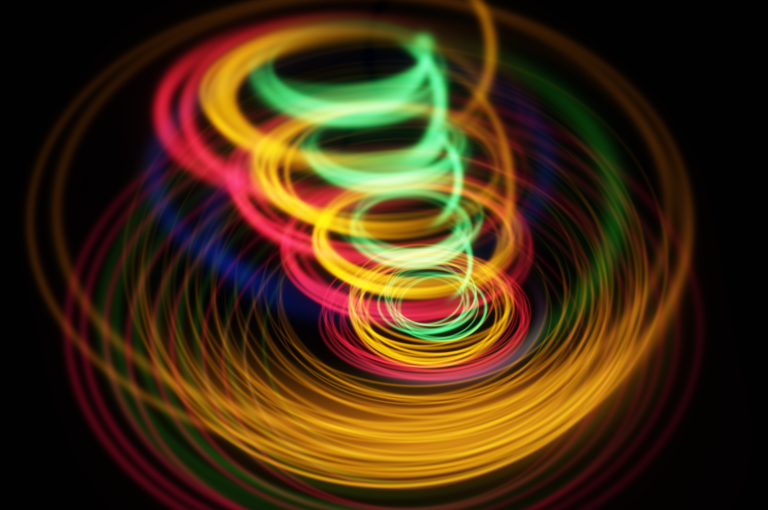
A WebGL 1 fragment shader for this background:

```glsl
precision highp float;
uniform vec2 u_resolution;

const vec3 AMBER = vec3(1.30, 0.64, 0.012);
const vec3 ORANGE = vec3(0.95, 0.42, 0.04);
const vec3 CRIMSON = vec3(1.20, 0.08, 0.16);
const vec3 MAGENTA = vec3(0.46, 0.02, 0.10);
const vec3 MINT = vec3(0.22, 1.35, 0.45);
const vec3 LEAF = vec3(0.02, 0.20, 0.02);
const vec3 BLUE = vec3(0.005, 0.035, 0.22);
const vec3 VIOLET = vec3(0.30, 0.15, 0.30);
const vec3 BLACK = vec3(0.004, 0.002, 0.002);
const float RIGHT = 0.0;
const float LEFT = 3.14159;
const float DOWN = 4.71239;
const float EXPOSURE = 1.25;

float hash(float n) {
  return fract(sin(n * 12.9898 + 4.137) * 43758.55);
}

vec2 jitter(float n) {
  return vec2(hash(n), hash(n + 37.3)) - 0.5;
}

// Soft ellipse, brightest toward the angle "face", never below "dim"
float ring(vec2 p, vec2 center, vec2 radii, float width, float face, float dim) {
  vec2 q = (p - center) / radii;
  float k = max(length(q), 0.001);
  float d = abs(k - 1.0) * k / max(length(q / radii), 0.001);
  float w = max(width, 0.8 / u_resolution.y);
  float side = 0.5 + 0.5 * dot(q / k, vec2(cos(face), sin(face)));
  float line = exp(-d * d / (w * w)) + 0.04 * exp(-d / (3.0 * w));
  return line * mix(dim, 1.0, side * side * side);
}

// Four stacked turns of a coil, blurred at the top, sharp and dense at the bottom
float coil(vec2 p, vec2 topC, vec2 lowC, vec2 topR, vec2 lowR, float topFace, float lowFace, float seed) {
  float sum = 0.0;
  for (int turn = 0; turn < 4; turn++) {
    float t = float(turn) / 3.0;
    vec2 center = mix(topC, lowC, vec2(t * (1.35 - 0.35 * t), t));
    vec2 radii = mix(topR, lowR, t);
    for (int strand = 0; strand < 12; strand++) {
      if (strand >= 6 + turn * 2) break;
      float id = seed + float(turn) * 13.0 + float(strand) * 1.7;
      vec2 c = center + jitter(id) * mix(0.030, 0.042, t);
      vec2 r = radii * (1.0 + 0.18 * jitter(id + 9.1));
      float width = mix(0.011, 0.0026, t) * (0.6 + 0.8 * hash(id + 3.0));
      sum += ring(p, c, r, width, mix(topFace, lowFace, t), mix(0.05, 0.38, t * t)) * mix(0.62, 0.8, t);
    }
  }
  return sum;
}

// Faint wide loops at the rim
vec3 outerLoops(vec2 p) {
  vec3 light = ORANGE * 0.42 * ring(p, vec2(-0.047, 0.066), vec2(0.647, 0.452), 0.010, DOWN, 0.28);
  light += ORANGE * 0.46 * ring(p, vec2(-0.042, 0.085), vec2(0.600, 0.425), 0.012, DOWN, 0.28);
  light += ORANGE * 0.42 * ring(p, vec2(0.045, 0.035), vec2(0.545, 0.420), 0.016, DOWN + 0.5, 0.06);
  light += LEAF * ring(p, vec2(-0.01, 0.09), vec2(0.465, 0.34), 0.024, RIGHT, 0.05);
  light += BLUE * ring(p, vec2(-0.07, 0.16), vec2(0.380, 0.23), 0.022, LEFT + 0.4, 0.08);
  light += BLUE * ring(p, vec2(-0.02, 0.06), vec2(0.320, 0.18), 0.024, LEFT + 0.5, 0.05);
  light += BLUE * 0.6 * ring(p, vec2(0.04, 0.18), vec2(0.280, 0.20), 0.022, RIGHT, 0.0);
  for (int i = 0; i < 9; i++) {
    float n = float(i);
    float t = n / 8.0;
    vec2 c = mix(vec2(-0.01, -0.15), vec2(0.04, -0.20), t) + 0.03 * jitter(n + 60.0);
    vec2 r = mix(vec2(0.62, 0.46), vec2(0.32, 0.27), t);
    float width = mix(0.010, 0.003, t);
    light += MAGENTA * 0.55 * ring(p, c, r, width, LEFT + 0.6, 0.40);
    light += LEAF * 0.55 * ring(p, c + vec2(0.005, 0.02), r * 0.9, width * 1.3, LEFT + 0.5, 0.2);
  }
  return light;
}

// Bright bowl made of many fine loops over an orange haze
vec3 bowl(vec2 p) {
  vec3 light = ORANGE * 0.42 * ring(p, vec2(0.04, -0.05), vec2(0.48, 0.33), 0.065, DOWN + 0.15, -0.10);
  light += ORANGE * 0.50 * ring(p, vec2(0.07, -0.12), vec2(0.38, 0.21), 0.060, DOWN + 0.15, -0.10);
  for (int i = 0; i < 38; i++) {
    float n = float(i);
    float t = n / 37.0;
    vec2 c = mix(vec2(0.01, -0.03), vec2(0.085, -0.09), t) + 0.05 * jitter(n + 11.0);
    vec2 r = mix(vec2(0.52, 0.41), vec2(0.27, 0.18), t) * (1.0 + 0.12 * jitter(n + 83.0));
    float width = mix(0.0050, 0.0016, hash(n + 5.0) * 0.5 + t * 0.5);
    vec3 tint = mix(ORANGE, AMBER, hash(n + 21.0));
    light += tint * 0.40 * ring(p, c, r, width, DOWN + 0.15, 0.08);
  }
  return max(light, 0.0);
}

void main() {
  vec2 p = (gl_FragCoord.xy - 0.5 * u_resolution) / u_resolution.y;
  vec3 light = BLACK + outerLoops(p) + bowl(p);

  // Three nested coils
  light += CRIMSON * 0.72 * coil(p, vec2(-0.076, 0.284), vec2(0.086, -0.115),
    vec2(0.335, 0.175), vec2(0.185, 0.112), LEFT + 0.35, DOWN, 3.0);
  light += AMBER * coil(p, vec2(-0.063, 0.314), vec2(0.094, -0.098),
    vec2(0.268, 0.130), vec2(0.143, 0.096), LEFT + 0.1, DOWN - 0.4, 41.0);
  light += MINT * 0.75 * coil(p, vec2(-0.067, 0.363), vec2(0.094, -0.088),
    vec2(0.178, 0.084), vec2(0.082, 0.060), DOWN - 0.1, DOWN + 0.5, 77.0);

  // Green fans sweeping out from the right of the upper turns
  for (int i = 0; i < 10; i++) {
    float turn = float(i / 5);
    float spread = mod(float(i), 5.0) / 4.0;
    vec2 r = vec2(0.175, mix(0.075, 0.135, spread)) * (1.0 - 0.14 * turn);
    vec2 c = mix(vec2(0.085, 0.400), vec2(0.118, 0.255), turn) - vec2(r.x, 0.0);
    float lower = smoothstep(0.02, -0.05, p.y - c.y);
    light += MINT * 0.5 * lower * ring(p, c, r, 0.010, DOWN + 0.7, 0.0);
  }

  // Strands joining the turns on the right
  for (int i = 0; i < 6; i++) {
    float t = float(i / 2) * 0.5;
    vec2 c = mix(vec2(-0.008, 0.304), vec2(0.10, -0.01), vec2(t * (1.4 - 0.4 * t), t));
    vec2 r = mix(vec2(0.118, 0.125), vec2(0.072, 0.08), t);
    float side = smoothstep(0.1, 0.9, (p.x - c.x) / r.x);
    c += 0.016 * jitter(float(i) + 130.0);
    light += MINT * 0.8 * side * ring(p, c, r, mix(0.011, 0.004, t), RIGHT, 0.0);
  }
  vec2 tip = p - vec2(0.078, 0.415);
  light += MINT * 0.8 * exp(-dot(tip, tip) / 0.0003);
  light += AMBER * 0.50 * ring(p, vec2(0.09, 0.40), vec2(0.12, 0.15), 0.012, RIGHT, -0.05);
  light += AMBER * 0.45 * ring(p, vec2(0.08, 0.127), vec2(0.168, 0.24), 0.009, RIGHT, -0.05);
  light += VIOLET * ring(p, vec2(0.095, -0.11), vec2(0.215, 0.135), 0.012, DOWN + 0.5, -0.05);

  gl_FragColor = vec4(1.0 - exp(-EXPOSURE * max(light, 0.0)), 1.0);
}
```
